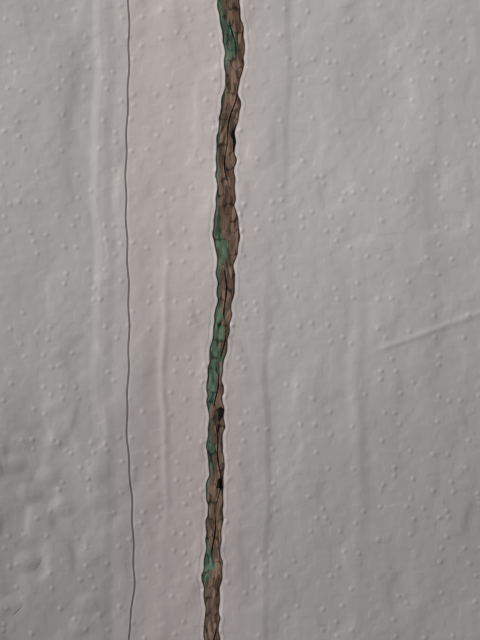
A Shadertoy shader for this texture:

```glsl
vec2 hash2(vec2 c) {
    return fract(sin(vec2(dot(c, vec2(127.1, 311.7)), dot(c, vec2(269.5, 183.3)))) * 43758.5);
}

// Cellular noise: nearest distance, smoothly blended cell value, nearest cell id
vec3 cells(vec2 p) {
    vec2 base = floor(p);
    float nearest = 9.0, id = 0.0, sum = 0.0, total = 0.0;
    for (int j = -1; j <= 1; j++)
    for (int i = -1; i <= 1; i++) {
        vec2 cell = base + vec2(i, j);
        float d = length(cell + 0.15 + 0.7 * hash2(cell) - p);
        float value = hash2(cell + 57.0).x;
        float weight = exp(-6.0 * d * d);
        sum += weight * value;
        total += weight;
        if (d < nearest) { nearest = d; id = value; }
    }
    return vec3(nearest, sum / total, id);
}

float bell(float x, float width) {
    return exp(-x * x / (width * width));
}

// Height of the painted surface
float relief(vec2 p) {
    float x = p.x + 0.003 * sin(p.y * 19.0) + 0.0015 * sin(p.y * 47.0 + 1.0);
    float lowerLeft = (1.0 - smoothstep(0.08, 0.24, p.x)) * (1.0 - smoothstep(0.25, 0.5, p.y));

    float h = 0.012 * cells(p * vec2(9.0, 5.0)).y;
    h += (0.0035 + 0.004 * lowerLeft) * cells(p * vec2(26.0, 19.0) + 7.0).y;
    h += 0.0009 * cells(p * 85.0).y;

    // Pimples and larger blisters
    vec3 pimple = cells(p * 46.0 + 3.0);
    h += 0.0012 * step(0.68, pimple.z) * (1.0 - smoothstep(0.0, 0.28, pimple.x));
    vec3 blister = cells(p * vec2(17.0, 21.0) + 11.0);
    h += 0.004 * lowerLeft * step(0.6, blister.z) * (1.0 - smoothstep(0.05, 0.42, blister.x));

    // Vertical brush ridges and steps
    h += 0.0035 * smoothstep(0.142, 0.158, x) * smoothstep(0.2, 0.6, p.y);
    h -= 0.0025 * smoothstep(0.163, 0.181, x);
    h += 0.0022 * bell(x - 0.258, 0.006) * bell(p.y - 0.4, 0.22);
    h -= 0.0025 * smoothstep(0.412, 0.425, x) * (1.0 - smoothstep(0.4, 0.7, p.y));
    h -= 0.0020 * smoothstep(0.443, 0.456, x) * smoothstep(0.55, 0.8, p.y);
    h += 0.0025 * bell(x - 0.56, 0.011) * bell(p.y - 0.36, 0.22);

    // Slanted ridge at the right
    h += 0.002 * bell(p.y - 0.453 - 0.37 * (x - 0.592), 0.006) * smoothstep(0.58, 0.61, x);
    return h;
}

float crackCenter(float y) {
    return mix(0.331, 0.337, smoothstep(0.0, 0.3, y)) + 0.016 * smoothstep(0.4, 0.56, y)
         + 0.012 * smoothstep(0.76, 0.9, y) - 0.006 * smoothstep(0.93, 1.0, y);
}

float crackHalfWidth(float y) {
    return 0.0122 + 0.0028 * smoothstep(0.5, 0.72, y) + 0.006 * bell(y - 0.635, 0.03)
         + 0.003 * bell(y - 0.11, 0.025) - 0.003 * bell(y - 0.865, 0.025)
         + 0.003 * smoothstep(0.9, 1.0, y);
}

// Bare wood with flaking green paint inside the crack
vec3 wood(float side, float y, float d) {
    vec2 q = vec2(side + 0.003 * sin(y * 43.0), y);
    vec3 grain = cells(q * vec2(230.0, 62.0));
    vec3 flake = cells(q * vec2(120.0, 75.0) + 31.0);
    vec3 col = mix(vec3(0.25, 0.21, 0.18), vec3(0.50, 0.41, 0.35), grain.y);

    float patches = bell(y - 0.45, 0.075) + 0.8 * bell(y - 0.615, 0.025) + 0.9 * bell(y - 0.93, 0.03)
                  + 0.8 * bell(y - 0.12, 0.025) + 0.6 * bell(y - 0.29, 0.03);
    float green = smoothstep(0.35, 0.65, patches * (0.45 + flake.y) - 50.0 * (side + 0.002));
    col = mix(col, vec3(0.29, 0.38, 0.32) * (0.7 + 0.5 * grain.y), green * 0.85);

    // Cell gaps, a wandering fissure and dark holes
    col *= 1.0 - 0.45 * smoothstep(0.45, 0.85, flake.x);
    float fissure = abs(side - 0.003 - 0.004 * sin(y * 31.0) - 0.002 * sin(y * 83.0));
    col *= 1.0 - 0.6 * (1.0 - smoothstep(0.0004, 0.0018, fissure)) * smoothstep(0.3, 0.6, cells(vec2(y * 22.0, 5.0)).y);
    float holes = bell(y - 0.78, 0.03) + bell(y - 0.34, 0.04) + bell(y - 0.24, 0.025) + 0.4;
    col *= 1.0 - 0.75 * smoothstep(0.55, 0.85, holes * flake.y) * smoothstep(0.0, 0.006, side);
    return col * (1.0 - 0.55 * smoothstep(-0.003, 0.0, d));
}

void mainImage(out vec4 fragColor, in vec2 fragCoord) {
    vec2 p = fragCoord / iResolution.xy * vec2(0.75, 1.0);
    float px = 1.0 / iResolution.y;

    // Ragged outline of the main crack
    float side = p.x - crackCenter(p.y);
    float phase = side > 0.0 ? 2.3 : 0.0;
    float jag = 0.0011 * sin(p.y * 67.0 + 2.0 * sin(p.y * 23.0) + phase) + 0.0007 * sin(p.y * 211.0 + phase * 3.0)
              + 0.004 * (cells(vec2(p.y * 58.0, 3.0 + phase * 4.0)).y - 0.5);
    float d = abs(side) - crackHalfWidth(p.y) - jag;
    float nearCrack = exp(-max(d, 0.0) / 0.010);

    // Broad light and tint on the wall
    float tone = 0.548 + 0.095 * smoothstep(0.0, 0.8, p.y) + 0.028 * bell(p.x - 0.32, 0.15);
    tone -= 0.018 * (1.0 - smoothstep(0.13, 0.18, p.x)) + 0.012 * smoothstep(0.6, 0.75, p.x);
    vec3 tint = mix(vec3(1.0, 0.983, 0.968), vec3(1.015, 0.965, 0.95), bell(p.x - 0.29, 0.12));

    // Raking light from the upper left
    vec2 e = vec2(0.0015, 0.0);
    float h = relief(p);
    vec2 slope = vec2(relief(p + e.xy) - h, relief(p + e.yx) - h) / e.x;
    float shade = clamp(dot(slope, vec2(0.86, -0.51)) * 0.19 * (1.0 + nearCrack), -0.13, 0.10);
    vec3 col = tint * (tone + shade);

    // Hairline crack at the left
    float hair = 0.199 + 0.009 * smoothstep(0.36, 0.2, p.y) * smoothstep(0.0, 0.1, p.y)
               + 0.0025 * sin(p.y * 14.0 + 1.0) + 0.0008 * sin(p.y * 93.0);
    float hairDist = abs(p.x - hair);
    col *= 1.0 - 0.36 * (1.0 - smoothstep(0.0004, 0.0009 + px, hairDist));
    col *= 1.0 + 0.04 * bell(p.x - hair - 0.003, 0.002);

    // Lifted paint rim, then the opening
    col *= 1.0 + 0.06 * bell(d - 0.003, 0.002) - 0.10 * bell(d - 0.007, 0.0015) * cells(p * vec2(60.0, 30.0)).y;
    col = mix(wood(side, p.y, d), col, smoothstep(-px, px, d));
    fragColor = vec4(col, 1.0);
}
```
